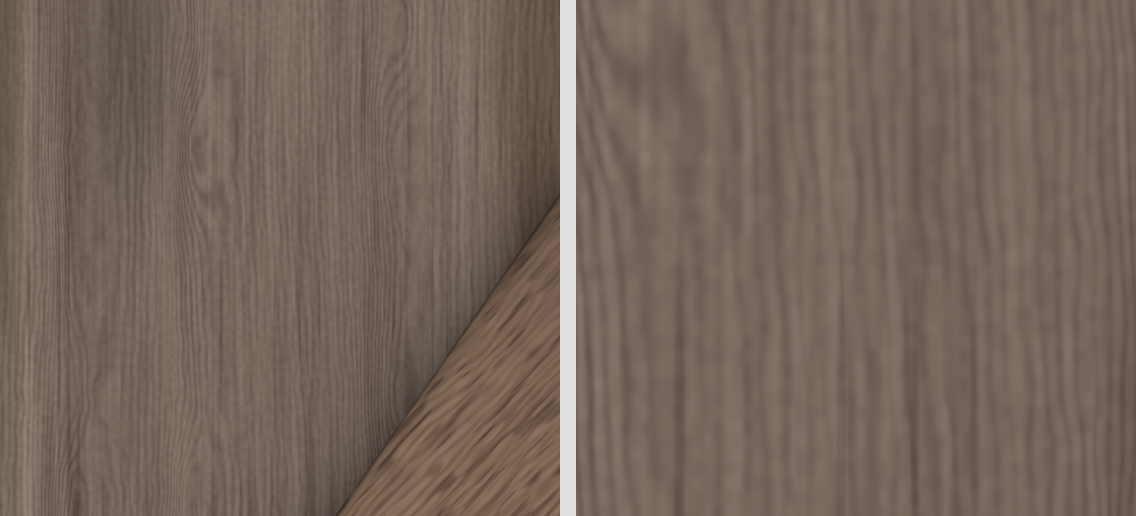
Left, the full canvas; right, a detail of the centre.
Reproduce this texture procedurally as a WebGL 1 fragment shader.

```glsl
precision highp float;
// Grey-brown wood panel with vertical grain, and a warmer oak board crossing the
// lower right corner. Growth rings are contour lines of a noise-warped ramp;
// stretched value noise adds fibres, pores and broad tonal columns.
uniform vec2 u_resolution;

const float TAU = 6.28318;
const vec3 PANEL_DARK = vec3(0.325, 0.268, 0.238);
const vec3 PANEL_LIGHT = vec3(0.535, 0.475, 0.432);
const vec3 OLIVE_TINT = vec3(0.98, 1.01, 0.94);
const vec3 WARM_TINT = vec3(1.0, 0.95, 0.89);
const vec3 BOARD_DARK = vec3(0.30, 0.232, 0.188);
const vec3 BOARD_LIGHT = vec3(0.57, 0.462, 0.385);
const vec3 FIGURE_CENTRES = vec3(0.14, 0.38, 0.77);
const float FIGURE_WIDTH = 0.055;
const float RING_FREQ = 72.0;
const float FIGURE_WARP = 7.5;
const vec2 EDGE_START = vec2(0.65, 0.0);
const vec2 EDGE_NORMAL = vec2(0.821, -0.571);
const vec2 BOARD_GRAIN = vec2(0.69, 0.724);

float hash(vec2 p) {
  vec3 q = fract(vec3(p.xyx) * 0.1031);
  q += dot(q, q.yzx + 33.33);
  return fract((q.x + q.y) * q.z);
}

float noise(vec2 p) {
  vec2 i = floor(p);
  vec2 f = fract(p);
  f = f * f * (3.0 - 2.0 * f);
  float low = mix(hash(i), hash(i + vec2(1.0, 0.0)), f.x);
  float high = mix(hash(i + vec2(0.0, 1.0)), hash(i + vec2(1.0, 1.0)), f.x);
  return mix(low, high, f.y);
}

float fbm(vec2 p) {
  float sum = 0.0;
  float amp = 0.5;
  for (int i = 0; i < 4; i++) {
    sum += amp * noise(p);
    p = p * 2.03 + 17.3;
    amp *= 0.5;
  }
  return sum / 0.9375;
}

// Dark late-wood bands of a ring field, 0 to 1
float rings(float field) {
  return pow(0.5 + 0.5 * sin(TAU * field), 1.6);
}

vec3 panel(vec2 p, float edge) {
  // Cathedral figure in a few columns, straight grain between them
  vec3 offset = (p.x - FIGURE_CENTRES) / FIGURE_WIDTH;
  float figure = min(dot(exp(-offset * offset), vec3(1.0)), 1.0);
  float field = RING_FREQ * p.x + 3.0 * noise(vec2(p.x * 7.0, p.y * 1.3) + 40.0);
  field += figure * FIGURE_WARP * noise(vec2(p.x * 14.0, p.y * 4.2) + 9.0);
  field += 0.55 * noise(vec2(p.x * 70.0, p.y * 24.0));
  float strength = mix(0.3, 1.0, noise(vec2(p.x * 22.0, p.y * 3.0) + 70.0));
  strength *= mix(0.75, 1.15, figure);

  // Tone from columns, fibres, rings and surface mottle
  float tone = 0.72;
  tone += 0.40 * (fbm(vec2(p.x * 9.0, p.y * 0.9) + 5.0) - 0.5);
  tone += 0.20 * (noise(vec2(p.x * 62.0, p.y * 1.8) + 31.0) - 0.5);
  tone += 0.26 * (noise(vec2(p.x * 165.0, p.y * 7.0)) - 0.5);
  tone += 0.16 * (noise(p * vec2(150.0, 110.0) + 3.0) - 0.5);
  tone -= 0.36 * strength * rings(field);

  // Sparse long dark lines
  float crack = noise(vec2(p.x * 105.0, p.y * 2.6) + 88.0);
  tone -= 0.26 * smoothstep(0.74, 0.95, crack);
  vec3 color = mix(PANEL_DARK, PANEL_LIGHT, tone);

  // Broad light: stripe at the left, dim patch above, shade by the board
  float stripe = (p.x - 0.052) / 0.013;
  color *= 1.0 + 0.11 * exp(-stripe * stripe);
  float left = 1.0 - smoothstep(0.0, 0.07, p.x);
  color *= mix(vec3(1.0), OLIVE_TINT * mix(0.97, 0.82, p.y), left);
  vec2 patchPos = (p - vec2(0.25, 0.9)) / vec2(0.09, 0.33);
  color *= 1.0 - 0.17 * exp(-dot(patchPos, patchPos));
  float right = smoothstep(0.9, 1.08, p.x);
  color *= mix(vec3(1.0), WARM_TINT * 0.82, right);
  float shade = exp(min(edge, 0.0) / 0.055);
  return color * (1.0 - 0.30 * shade);
}

vec3 board(vec2 p, float edge) {
  float along = dot(p, BOARD_GRAIN);
  float across = dot(p, vec2(BOARD_GRAIN.y, -BOARD_GRAIN.x));
  across += 0.012 * noise(vec2(along * 4.0, across * 9.0));
  float field = across * 58.0 + 2.2 * noise(vec2(along * 4.5, across * 13.0) + 20.0);
  field += 0.5 * noise(vec2(along * 26.0, across * 70.0));
  float pores = noise(vec2(along * 17.0, across * 150.0) + 60.0);

  float tone = 0.78 + 0.30 * (fbm(vec2(along * 2.5, across * 14.0)) - 0.5);
  tone += 0.22 * (noise(vec2(along * 30.0, across * 190.0)) - 0.5);
  tone -= 0.28 * rings(field) * mix(0.4, 1.0, noise(vec2(along * 6.0, across * 25.0)));
  tone -= 0.38 * smoothstep(0.55, 0.9, pores);
  vec3 color = mix(BOARD_DARK, BOARD_LIGHT, tone);

  // Rounded rim, dimmer toward the upper end
  color *= mix(0.80, 1.0, smoothstep(0.0, 0.045, edge));
  color *= mix(0.62, 1.0, smoothstep(0.0, 0.007, edge));
  return color * mix(1.03, 0.88, smoothstep(0.15, 0.62, p.y));
}

void main() {
  vec2 p = gl_FragCoord.xy / u_resolution.y;
  float edge = dot(p - EDGE_START, EDGE_NORMAL);
  float soft = 1.0 / u_resolution.y;
  float cover = smoothstep(-soft, soft, edge);
  gl_FragColor = vec4(mix(panel(p, edge), board(p, edge), cover), 1.0);
}
```
